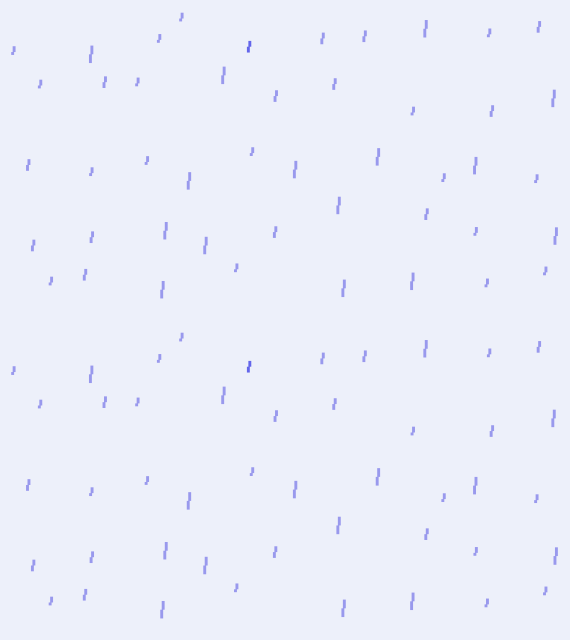
Write a Shadertoy shader that draws this pattern.

```glsl
vec3 hash32(vec2 p) {
    vec3 q = fract(p.xyx * vec3(0.1031, 0.1030, 0.0973));
    q += dot(q, q.yxz + 33.33);
    return fract((q.xxy + q.yzz) * q.zyx);
}

// Antialiased coverage of a box; all lengths share one unit
float boxCoverage(vec2 p, vec2 halfSize, float pixel) {
    vec2 edge = clamp((halfSize - abs(p)) / pixel + 0.5, 0.0, 1.0);
    return edge.x * edge.y;
}

// Stepped raindrop: the upper bar sits half a bar width right of the lower one
float raindrop(vec2 p, float upper, float lower, float pixel) {
    float top = boxCoverage(p - vec2(0.25, 0.5 * upper), vec2(0.5, 0.5 * upper), pixel);
    float bottom = boxCoverage(p + vec2(0.25, 0.5 * lower), vec2(0.5, 0.5 * lower), pixel);
    return min(top + bottom, 1.0);
}

void mainImage(out vec4 fragColor, in vec2 fragCoord) {
    // One tile across, two down; tile height is the unit
    vec2 tile = fragCoord * 2.0 / iResolution.y;
    tile.y = fract(tile.y);

    // Five rows of 8 to 10 cells, one drop in each
    float row = floor(tile.y * 5.0);
    float columns = row < 0.5 ? 8.0 : 10.0 - mod(row, 2.0);
    vec2 cellSize = vec2(1.78125 / columns, 0.2);
    vec2 cell = vec2(floor(tile.x / cellSize.x), row);
    vec3 rnd = hash32(cell + vec2(17.0, 5.0));
    bool accent = cell == vec2(4.0);

    // Scatter inside the cell, then measure in bar widths
    vec2 jitter = accent ? vec2(0.37, 0.27) : mix(vec2(0.15), vec2(0.85), rnd.xy);
    float barWidth = 0.0091;
    vec2 p = (tile - (cell + jitter) * cellSize) / barWidth;
    float pixel = 2.0 / (iResolution.y * barWidth);

    // Short, medium and long drops
    float size = accent ? 0.5 : rnd.z;
    float upper = size > 0.76 ? 3.0 : 2.0;
    float lower = size < 0.38 ? 1.0 : upper;

    vec3 dropColor = accent ? vec3(0.39, 0.40, 0.92) : vec3(0.60, 0.60, 0.93);
    vec3 color = mix(vec3(0.93, 0.94, 0.98), dropColor, raindrop(p, upper, lower, pixel));
    fragColor = vec4(color, 1.0);
}
```
